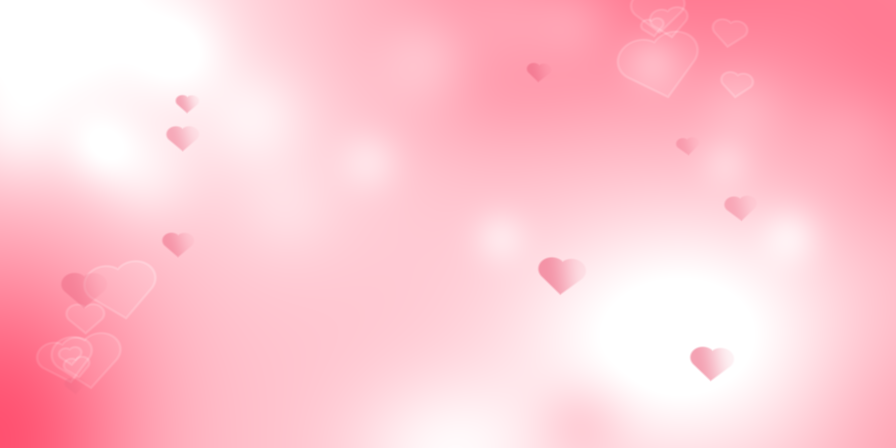
This background is drawn by a WebGL 1 fragment shader. Its source:

```glsl
precision highp float;
// Soft rose backdrop: wide Gaussian glows and hashed light spots form one
// lightness field, tinted from deep pink to white. Shaded hearts and clusters
// of pale outlined hearts are scattered over it by hashed loops.

uniform vec2 u_resolution;

const float SPOT_COUNT = 16.0;
const float SOLID_COUNT = 10.0;
const float GHOST_COUNT = 12.0;
const float GHOSTS_PER_CLUSTER = 3.0;

// Two random values in 0..1 from an index and a seed
vec2 hash2(float index, float seed) {
  vec3 h = fract(vec3(index, seed, index) * vec3(0.1031, 0.1030, 0.0973));
  h += dot(h, h.yzx + 33.33);
  return fract((h.xx + h.yz) * h.zy);
}

float glow(vec2 p, vec2 center, vec2 radius) {
  vec2 d = (p - center) / radius;
  return exp(-dot(d, d));
}

// Signed distance to a heart about one unit high, centred on the origin
float heartDistance(vec2 p) {
  p = vec2(abs(p.x) * 0.84, p.y + 0.55);
  if (p.x + p.y > 1.0) return length(p - vec2(0.25, 0.75)) - 0.35355;
  vec2 toNotch = p - vec2(0.0, 1.0);
  vec2 toSide = p - 0.5 * max(p.x + p.y, 0.0);
  return sqrt(min(dot(toNotch, toNotch), dot(toSide, toSide))) * sign(p.x - p.y);
}

vec2 rotate(vec2 p, float angle) {
  float c = cos(angle), s = sin(angle);
  return vec2(c * p.x - s * p.y, s * p.x + c * p.y);
}

// Broad light and dark areas of the backdrop
float backdropLightness(vec2 p) {
  float light = 0.765;
  light += 0.30 * glow(p, vec2(0.10, 1.00), vec2(0.38, 0.36));
  light += 0.06 * glow(p, vec2(0.65, 0.65), vec2(0.35, 0.30));
  light += 0.30 * glow(p, vec2(1.52, 0.25), vec2(0.36, 0.27));
  light += 0.20 * glow(p, vec2(1.00, -0.02), vec2(0.22, 0.18));
  light -= 0.45 * glow(p, vec2(-0.02, 0.02), vec2(0.33, 0.42));
  light -= 0.30 * glow(p, vec2(1.55, 1.10), vec2(0.60, 0.35));
  light -= 0.18 * glow(p, vec2(2.05, 0.80), vec2(0.25, 0.32));
  light -= 0.10 * glow(p, vec2(1.07, 0.85), vec2(0.25, 0.20));
  light -= 0.13 * glow(p, vec2(2.05, 0.00), vec2(0.25, 0.30));
  light -= 0.10 * glow(p, vec2(1.30, 0.06), vec2(0.10, 0.09));
  return light;
}

// Blurred light spots, mostly in the upper half
float lightSpots(vec2 p) {
  float light = 0.0;
  for (float i = 0.0; i < SPOT_COUNT; i++) {
    vec2 place = hash2(i, 3.0);
    vec2 look = hash2(i, 11.0);
    vec2 center = vec2(2.0 * (i + place.x) / SPOT_COUNT, 0.42 + 0.56 * place.y);
    float radius = mix(0.05, 0.12, look.x);
    light += mix(0.04, 0.12, look.y) * glow(p, center, vec2(radius));
  }
  return light;
}

// Pale translucent hearts with a thin rim, in overlapping groups
float ghostHearts(vec2 p, float edge) {
  float light = 0.0;
  for (float i = 0.0; i < GHOST_COUNT; i++) {
    float cluster = floor(i / GHOSTS_PER_CLUSTER);
    vec2 home = mix(vec2(0.20, 0.10), vec2(0.58, 0.38), hash2(cluster, 23.0));
    home += mod(cluster, 2.0) * vec2(1.15, 0.58);
    vec2 look = hash2(i, 31.0);
    vec2 center = home + (hash2(i, 37.0) - 0.5) * vec2(0.24, 0.18);
    float size = mix(0.035, 0.13, look.x * look.x);
    float d = heartDistance(rotate(p - center, 0.5 * look.y - 0.25) / size) * size;
    float fill = 1.0 - smoothstep(-edge, edge, d);
    float rim = 1.0 - smoothstep(0.0, 1.6 * edge, abs(d));
    light += 0.035 * fill + 0.06 * rim;
  }
  return light;
}

// Opacity of shaded hearts, which fade out toward their right side
float solidHearts(vec2 p, float edge) {
  float cover = 0.0;
  for (float i = 0.0; i < SOLID_COUNT; i++) {
    float side = mod(i, 2.0);
    float row = floor(i / 2.0) / (0.5 * SOLID_COUNT);
    vec2 place = hash2(i, 43.0);
    vec2 look = hash2(i, 53.0);
    vec2 center = vec2(mix(0.15, 0.70, place.x) + side * (1.0 + 0.2 * place.x),
                       0.12 + 0.80 * row + 0.11 * place.y);
    float size = mix(0.032, 0.088, look.x * look.x);
    vec2 q = rotate(p - center, 0.2 * look.y - 0.1) / size;
    float mask = 1.0 - smoothstep(-edge, edge, heartDistance(q) * size);
    float fade = 1.0 - 0.85 * smoothstep(-0.5, 0.75, q.x + 0.25 * q.y);
    cover = max(cover, mask * fade * mix(0.5, 0.95, look.y));
  }
  return cover;
}

// Pink ramp: red stays full while green and blue rise to white
vec3 roseTint(float light) {
  return vec3(1.0, light, 1.0 - 0.82 * (1.0 - light));
}

void main() {
  vec2 p = gl_FragCoord.xy / u_resolution.y;
  float edge = max(0.003, 0.8 / u_resolution.y);

  float light = backdropLightness(p) + lightSpots(p) + ghostHearts(p, edge);
  light = clamp(light, 0.28, 1.0);

  float cover = solidHearts(p, edge);
  vec3 heartColor = roseTint(0.30 + 0.28 * light) * vec3(0.95, 1.0, 1.0);
  gl_FragColor = vec4(mix(roseTint(light), heartColor, cover), 1.0);
}
```
